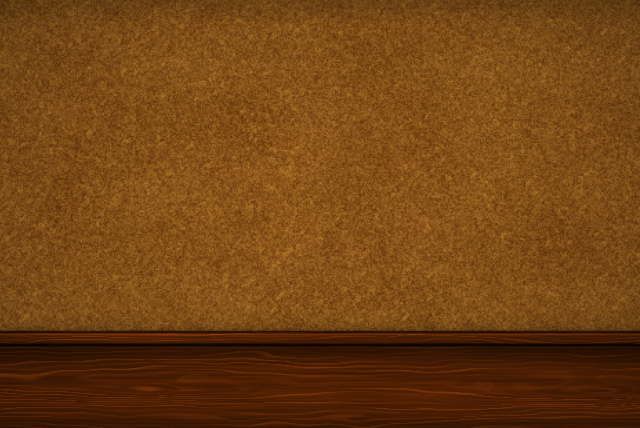
A Shadertoy shader for this texture:

```glsl
float hash(vec2 p) {
    vec3 q = fract(vec3(p.xyx) * 0.1031);
    q += dot(q, q.yzx + 33.33);
    return fract((q.x + q.y) * q.z);
}

float noise(vec2 p) {
    vec2 i = floor(p), f = fract(p);
    f = f * f * (3.0 - 2.0 * f);
    return mix(mix(hash(i), hash(i + vec2(1, 0)), f.x),
               mix(hash(i + vec2(0, 1)), hash(i + vec2(1, 1)), f.x), f.y);
}

float fbm(vec2 p) {
    float sum = 0.0, amp = 0.5;
    for (int i = 0; i < 4; i++) {
        sum += amp * noise(p);
        p = p * 2.03 + 17.3;
        amp *= 0.5;
    }
    return sum / 0.9375;
}

// x: distance to the nearest granule centre, y: its random tint
vec2 granules(vec2 p) {
    vec2 cell = floor(p), best = vec2(9.0, 0.0);
    for (int y = -1; y <= 1; y++)
    for (int x = -1; x <= 1; x++) {
        vec2 c = cell + vec2(x, y);
        vec2 centre = c + vec2(hash(c), hash(c + 71.7));
        float d = length(p - centre);
        if (d < best.x) best = vec2(d, hash(c + 39.1));
    }
    return best;
}

vec3 cork(vec2 p) {
    vec2 g = granules(p * 85.0 + 1.5 * noise(p * 60.0));
    float tone = 0.56 + 0.30 * (fbm(p * 7.0) - 0.5);
    tone += 0.50 * (noise(p * 310.0) - 0.5) + 0.24 * (noise(p * 150.0 + 9.0) - 0.5);
    tone += 0.20 * (g.y - 0.5) * smoothstep(0.8, 0.2, g.x);
    tone += 0.14 * smoothstep(0.86, 1.0, g.y) * smoothstep(0.6, 0.3, g.x);
    // dark crevices between granules
    tone -= 0.22 * smoothstep(0.55, 0.95, g.x) * noise(p * 40.0);
    return mix(vec3(0.34, 0.165, 0.025), vec3(0.64, 0.425, 0.15), clamp(tone, 0.0, 1.0));
}

// long bump whose contours form an arched grain figure
float arch(vec2 p, vec2 centre, vec2 size) {
    vec2 q = (p - centre) / size;
    return exp(-dot(q, q));
}

vec3 wood(vec2 p) {
    float rings = p.y * 85.0 + 5.0 * fbm(vec2(p.x * 2.2, p.y * 9.0));
    rings += 0.9 * noise(vec2(p.x * 14.0, p.y * 60.0));
    rings += 4.5 * arch(p, vec2(0.36, 0.085), vec2(0.25, 0.024));
    rings += 4.5 * arch(p, vec2(1.36, 0.080), vec2(0.23, 0.024));
    float phase = fract(rings);
    float vein = smoothstep(0.45, 0.86, phase) * smoothstep(1.0, 0.88, phase);
    vein *= 0.25 + 0.75 * smoothstep(0.3, 0.75, noise(vec2(p.x * 3.0, floor(rings) * 7.3)));
    float streak = noise(vec2(p.x * 7.0, p.y * 260.0)) - 0.5;
    float broad = fbm(vec2(p.x * 2.0, p.y * 24.0) + 5.0) - 0.5;
    vec3 col = vec3(0.275, 0.108, 0.010) * (1.0 + 0.30 * streak + 0.40 * broad);
    return col + vec3(0.14, 0.068, 0.014) * vein;
}

float band(float y, float centre, float halfWidth, float soft) {
    return 1.0 - smoothstep(halfWidth - soft, halfWidth + soft, abs(y - centre));
}

void mainImage(out vec4 fragColor, in vec2 fragCoord) {
    vec2 p = fragCoord / iResolution.y;
    vec2 uv = fragCoord / iResolution.xy;
    float aa = 0.75 / iResolution.y;

    // wall, shaded towards its corners and its foot
    vec2 w = (uv - vec2(0.5, 0.56)) * vec2(1.0, 1.05);
    vec3 wall = cork(p) * (1.06 - 0.72 * pow(dot(w, w), 1.2));
    wall *= 1.0 - 0.12 * smoothstep(0.93, 1.0, uv.y);
    wall *= 1.0 - 0.28 * exp(-max(p.y - 0.226, 0.0) * 90.0);

    // broad plank, darkest under the ledge and at its ends
    vec3 plank = wood(p) * (1.12 - 1.1 * pow(abs(uv.x - 0.5), 2.0));
    plank *= 0.72 + 0.28 * smoothstep(0.0, 0.05, p.y);
    plank *= 1.0 - 0.45 * smoothstep(0.13, 0.195, p.y);

    // narrow ledge with a lit upper lip
    vec3 ledge = wood(vec2(p.x + 3.1, p.y * 1.4 + 2.0)) * (1.12 - 0.9 * pow(abs(uv.x - 0.5), 2.0));
    ledge += vec3(0.13, 0.055, 0.012) * band(p.y, 0.2185, 0.0015, 0.002);
    ledge *= 0.75 + 0.25 * smoothstep(0.196, 0.206, p.y);

    vec3 col = mix(plank, ledge, smoothstep(0.194 - aa, 0.194 + aa, p.y));
    col = mix(col, wall, smoothstep(0.226 - aa, 0.226 + aa, p.y));

    // shadow seams
    col *= 1.0 - 0.78 * band(p.y, 0.2245, 0.0018, 0.0012 + aa);
    col *= 1.0 - 0.85 * band(p.y, 0.1940, 0.0028, 0.0015 + aa);
    col += vec3(0.06, 0.022, 0.004) * band(p.y, 0.1885, 0.0010, 0.0015);
    fragColor = vec4(clamp(col, 0.0, 1.0), 1.0);
}
```
